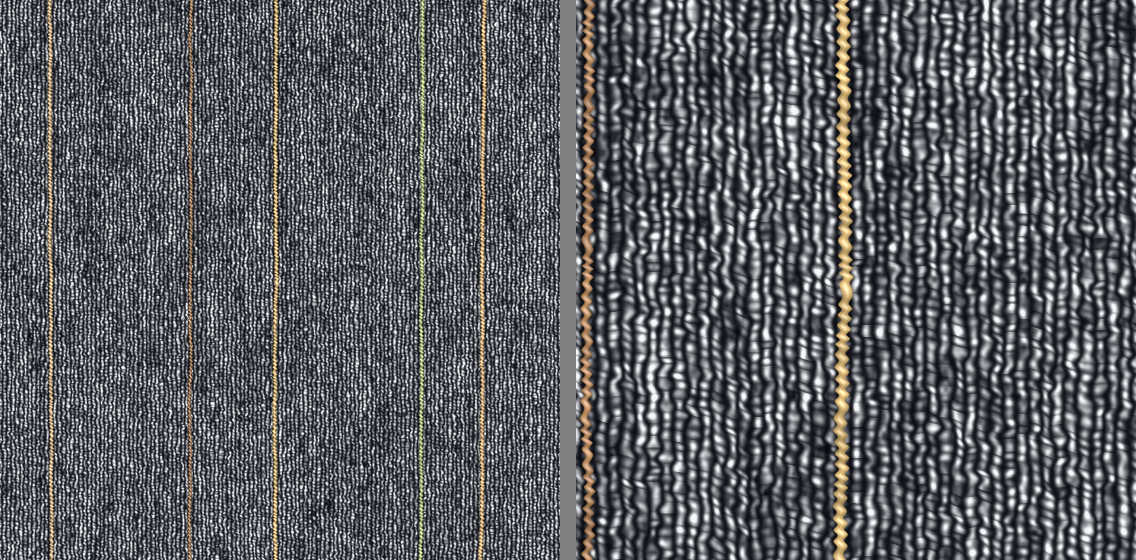
Left, the full canvas; right, a detail of the centre.
This texture is drawn by a Shadertoy shader. Its source:

```glsl
const float COLUMNS = 132.0;
const float LOOPS = 160.0;
const int STRIPES = 5;
const vec3 SHADOW = vec3(0.035, 0.043, 0.075);
const vec3 PALE_YARN = vec3(0.96, 0.97, 0.98);

float hash(vec2 p) {
    vec3 q = fract(vec3(p.xyx) * 0.1031);
    q += dot(q, q.yzx + 33.33);
    return fract((q.x + q.y) * q.z);
}

float noise(vec2 p) {
    vec2 cell = floor(p);
    vec2 f = fract(p);
    f = f * f * (3.0 - 2.0 * f);
    float low = mix(hash(cell), hash(cell + vec2(1, 0)), f.x);
    float high = mix(hash(cell + vec2(0, 1)), hash(cell + vec2(1, 1)), f.x);
    return mix(low, high, f.y);
}

// Soft wave: 0 at cell borders, 1 at the centre
float wave(float t) {
    return 0.5 - 0.5 * cos(6.2832 * t);
}

// Brightness of the looped pile
float pile(vec2 uv, float columns, float loops) {
    float sway = 0.3 * noise(uv * vec2(40.0, 30.0)) + 0.55 * noise(uv * vec2(120.0, 160.0));
    float across = uv.x * columns + sway;
    float column = floor(across);
    float slant = 0.9 * (hash(vec2(column, 3.0)) - 0.2) * fract(across);
    float along = uv.y * loops + 9.0 * hash(vec2(column, 8.0)) + slant;
    along += 0.9 * noise(vec2(column * 5.3, along * 0.45));
    float row = floor(along);

    // Mottled yarn: single loops, short streaks, faint patches and loose fibres
    float single = hash(vec2(column, row));
    float streak = noise(vec2(column * 3.7, uv.y * 40.0));
    float patches = noise(uv * vec2(26.0, 10.0) + 4.0);
    float fibre = noise(uv * vec2(300.0, 260.0)) + noise(uv.yx * vec2(200.0, 240.0) + 7.0);
    float yarn = 0.84 + 0.42 * (single - 0.5) + 0.42 * (streak - 0.5)
               + 0.22 * (patches - 0.5) + 0.6 * (fibre - 1.0);

    // Loops differ in how deep the gaps around them are
    float gap = mix(0.25, 0.8, hash(vec2(column, row + 0.5)));
    float side = mix(0.08, 1.0, wave(across));
    return clamp(yarn * side * mix(gap, 1.0, wave(along)), 0.0, 1.0);
}

// Lay one beaded accent thread over the pile
vec3 addThread(vec3 base, vec2 uv, vec2 ends, float halfWidth, vec3 tint, float seed, float pixel) {
    float along = uv.y * LOOPS * 0.9 + 0.8 * noise(vec2(seed, uv.y * 70.0));
    float wander = 0.003 * (noise(vec2(seed * 7.0, uv.y * 14.0)) - 0.5)
                 + 0.0016 * (noise(vec2(seed * 3.0, uv.y * 80.0)) - 0.5);
    float twist = 0.0011 * sin(6.2832 * along);
    float d = abs(uv.x - mix(ends.x, ends.y, uv.y) - wander - twist);
    float bead = wave(along);
    float radius = halfWidth * mix(0.85, 1.05, bead);
    float mask = 1.0 - smoothstep(radius - pixel, radius + pixel, d);
    float shade = 1.0 - smoothstep(halfWidth, halfWidth * 2.2, d);
    float wear = mix(0.85, 1.1, noise(vec2(seed, along)));
    float light = mix(0.84, 1.06, bead) * wear * (1.0 - 0.25 * d / halfWidth);
    vec3 highlight = vec3(0.06, 0.13, 0.24) * bead * wear * (1.0 - smoothstep(0.0, halfWidth, d));
    return mix(base * (1.0 - 0.4 * shade), tint * light + highlight, mask);
}

void mainImage(out vec4 fragColor, in vec2 fragCoord) {
    vec2 uv = fragCoord / iResolution.xy;
    float pixel = 1.0 / iResolution.x;

    // Thread positions at the bottom and top edges
    vec2 ends[STRIPES] = vec2[](vec2(0.092, 0.089), vec2(0.339, 0.341),
        vec2(0.491, 0.494), vec2(0.751, 0.755), vec2(0.859, 0.865));
    float widths[STRIPES] = float[](0.0031, 0.0023, 0.0032, 0.0030, 0.0032);
    vec3 tints[STRIPES] = vec3[](vec3(0.97, 0.80, 0.57), vec3(0.82, 0.60, 0.39),
        vec3(1.0, 0.83, 0.52), vec3(0.82, 0.87, 0.54), vec3(1.0, 0.80, 0.52));

    // Average four samples to soften the loop edges
    float tone = 0.0;
    for (int i = 0; i < 4; i++) {
        vec2 offset = (vec2(i % 2, i / 2) - 0.5) * 0.5;
        tone += 0.25 * pile(uv + offset / iResolution.xy, COLUMNS, LOOPS);
    }
    vec3 color = mix(SHADOW, PALE_YARN, tone);

    for (int i = 0; i < STRIPES; i++) {
        color = addThread(color, uv, ends[i], widths[i], tints[i], float(i) + 1.0, pixel);
    }
    fragColor = vec4(clamp(color, 0.0, 1.0), 1.0);
}
```
